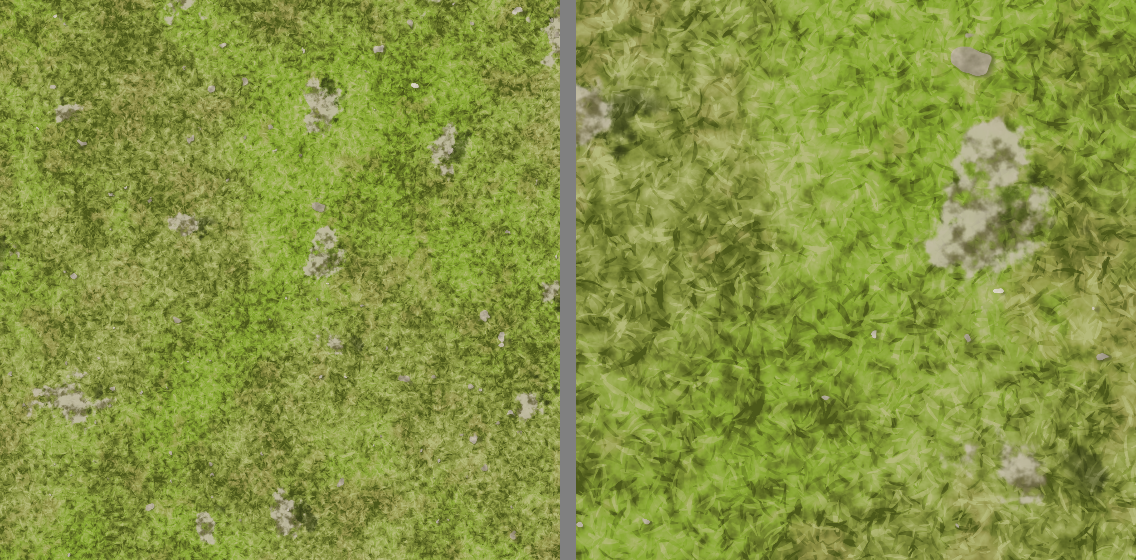
Left, the full canvas; right, a detail of the centre.
Reproduce this texture procedurally as a WebGL 2 fragment shader.

```glsl
#version 300 es
precision highp float;
// Mossy lawn seen from above, with bare soil, small stones and shadowed hollows.

uniform vec2 u_resolution;
out vec4 fragColor;

const float TAU = 6.2832;

vec3 hash3(vec2 p) {
  vec3 q = fract(p.xyx * vec3(0.1031, 0.1030, 0.0973));
  q += dot(q, q.yxz + 33.33);
  return fract((q.xxy + q.yzz) * q.zyx);
}

float valueNoise(vec2 p) {
  vec2 i = floor(p), f = fract(p);
  f = f * f * (3.0 - 2.0 * f);
  float low = mix(hash3(i).x, hash3(i + vec2(1, 0)).x, f.x);
  float high = mix(hash3(i + vec2(0, 1)).x, hash3(i + vec2(1, 1)).x, f.x);
  return mix(low, high, f.y);
}

// Layered noise centred on zero.
float fbm(vec2 p) {
  float sum = -0.5, weight = 0.533;
  for (int i = 0; i < 4; i++) {
    sum += weight * valueNoise(p);
    p = mat2(1.6, 1.2, -1.2, 1.6) * p + 17.3;
    weight *= 0.5;
  }
  return sum;
}

vec2 rotate(vec2 p, float angle) {
  float c = cos(angle), s = sin(angle);
  return vec2(c * p.x + s * p.y, c * p.y - s * p.x);
}

// Overlapping short strokes, three per cell; returns a signed brightness.
float blades(vec2 p, float cells, float seed, float pixel) {
  vec2 q = p * cells, base = floor(q);
  float tone = 0.0, blur = pixel * cells * 0.5;
  for (int strand = 0; strand < 3; strand++)
  for (int y = -1; y <= 1; y++)
  for (int x = -1; x <= 1; x++) {
    vec2 cell = base + vec2(x, y);
    vec3 h = hash3(cell + seed + 37.0 * float(strand));
    vec3 k = hash3(cell + seed + 37.0 * float(strand) + 161.7);
    vec2 d = rotate(q - cell - 0.1 - 0.8 * h.xy, k.x * TAU);
    d.y += 0.25 * d.x * d.x;
    float reach = 0.2 + 0.5 * k.y;
    float width = mix(0.07, 0.17, k.z) * (1.0 - 0.5 * min(abs(d.x) / reach, 1.0));
    d.x -= clamp(d.x, -reach, reach);
    float cover = 1.0 - smoothstep(width - blur, width + blur, length(d));
    tone = mix(tone, 2.0 * h.z - 1.0, cover);
  }
  return tone;
}

// Height above the rim of scattered oval patches, at least -1.
float patchField(vec2 p, float cells) {
  vec2 q = p * cells, base = floor(q);
  float field = -1.0;
  for (int y = -1; y <= 1; y++)
  for (int x = -1; x <= 1; x++) {
    vec2 cell = base + vec2(x, y);
    vec3 h = hash3(cell + 23.0);
    vec2 d = rotate(q - cell - 0.2 - 0.6 * h.xy, h.x * TAU) * vec2(1.0, 1.5);
    float radius = mix(0.1, 0.32, fract(h.z * 13.0));
    if (h.z < 0.6) field = max(field, 1.0 - length(d) / radius);
  }
  return field;
}

// Rough stones: x = cover, y = shadow, z = brightness.
vec3 stones(vec2 p, float cells, float share, float pixel) {
  vec2 q = p * cells, base = floor(q);
  vec3 result = vec3(0.0);
  float blur = pixel * cells * 0.7;
  float wobble = 0.2 * (valueNoise(p * cells * 8.0) - 0.5);
  for (int y = -1; y <= 1; y++)
  for (int x = -1; x <= 1; x++) {
    vec2 cell = base + vec2(x, y);
    vec3 h = hash3(cell + cells), k = hash3(cell + cells + 41.0);
    if (h.z > share) continue;
    vec2 d = q - cell - 0.2 - 0.6 * h.xy;
    vec2 stretch = vec2(1.0, 1.0 + 0.7 * k.y);
    float radius = mix(0.08, 0.18, k.z * k.z);
    float edge = length(rotate(d, k.x * TAU) * stretch) + wobble - radius;
    float shade = length(d - vec2(0.05, -0.04)) + wobble - radius;
    float cover = 1.0 - smoothstep(-blur, blur, edge);
    result.z = mix(result.z, k.y, cover);
    result.x = max(result.x, cover);
    result.y = max(result.y, 1.0 - smoothstep(-0.06, 0.02 + blur, shade));
  }
  return result;
}

vec3 layStones(vec3 color, vec3 stone, float grain) {
  color = mix(color, vec3(0.29, 0.30, 0.15), 0.5 * stone.y);
  vec3 rock = mix(vec3(0.64, 0.60, 0.52), vec3(0.80, 0.77, 0.73), stone.z);
  return mix(color, rock + 0.4 * grain, 0.9 * stone.x);
}

void main() {
  vec2 p = gl_FragCoord.xy / u_resolution.y;
  float pixel = 1.0 / u_resolution.y;

  // Turf: broad hue zones, clumps, then blades and grain
  float grain = fbm(p * 125.0 + 11.0);
  float clump = fbm(p * 19.0 + 31.0);
  float broad = fbm(p * 5.0 + 83.0);
  float lush = smoothstep(-0.12, 0.2, fbm(p * 3.6 + 5.0) + 0.3 * clump + 0.35 * grain);
  float blade = 0.6 * (blades(p, 72.0, 3.0, pixel) + blades(p, 115.0, 190.0, pixel));
  float detail = mix(1.05, 0.8, lush);
  float tone = 0.49 + detail * (0.5 * blade + 1.1 * grain) + 0.6 * clump + 0.3 * broad;
  tone = clamp(tone, 0.0, 1.0);
  vec3 turf = mix(vec3(0.535, 0.58, 0.25), vec3(0.535, 0.665, 0.19), lush);
  float dry = smoothstep(0.03, 0.22, fbm(p * 21.0 + 70.0) + 0.5 * grain - 0.1 * lush);
  turf = mix(turf, vec3(0.61, 0.56, 0.32), 0.55 * dry);
  vec3 color = mix(vec3(0.30, 0.35, 0.10), turf, min(2.0 * tone, 1.0));
  color = mix(color, vec3(0.71, 0.73, 0.48), max(2.0 * tone - 1.0, 0.0));

  // Bare soil with ragged rims and broken shadows on the right
  float ragged = 2.2 * fbm(p * 36.0 + 8.0) + 0.8 * grain;
  float crumbs = fbm(p * 80.0 + 47.0);
  float soil = smoothstep(0.05, 0.4, patchField(p, 4.6) + ragged);
  soil *= smoothstep(-0.2, 0.06, crumbs + 0.1 * soil);
  float hollow = smoothstep(0.2, 0.7, patchField(p - vec2(0.022, 0.006), 4.6) - 1.2 * ragged);
  hollow *= smoothstep(-0.05, 0.08, fbm(p * 14.0 + 19.0));
  color = mix(color, vec3(0.20, 0.23, 0.09), 0.75 * hollow * (1.0 - 0.6 * soil) * (1.1 - 0.6 * tone));
  vec3 earth = mix(vec3(0.45, 0.42, 0.29), vec3(0.77, 0.74, 0.67), smoothstep(-0.2, 0.14, crumbs + 0.6 * grain));
  color = mix(color, earth, 0.85 * soil);

  // Stones, gathered in loose groups
  float gather = smoothstep(-0.05, 0.18, fbm(p * 5.0 + 53.0));
  color = layStones(color, stones(p, 38.0, 0.02 + 0.1 * gather, pixel), grain);
  color = layStones(color, stones(p, 17.0, 0.1, pixel), grain);

  fragColor = vec4(color, 1.0);
}
```
